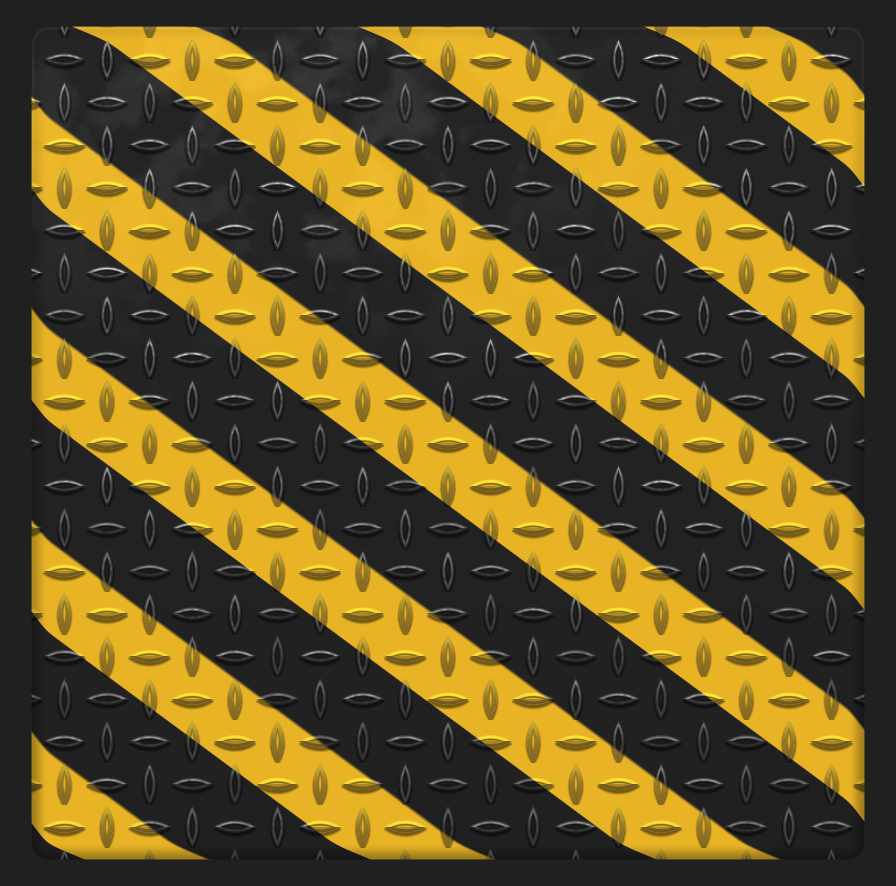
A Shadertoy shader for this texture:

```glsl
float hash(vec2 p) {
    vec3 q = fract(p.xyx * 0.1031);
    q += dot(q, q.yzx + 33.33);
    return fract((q.x + q.y) * q.z);
}

float noise(vec2 p) {
    vec2 i = floor(p), f = fract(p);
    f = f * f * (3.0 - 2.0 * f);
    return mix(mix(hash(i), hash(i + vec2(1, 0)), f.x),
               mix(hash(i + vec2(0, 1)), hash(i + vec2(1, 1)), f.x), f.y);
}

float fbm(vec2 p) {
    float sum = 0.0, amp = 0.5;
    for (int i = 0; i < 5; i++) {
        sum += amp * noise(p);
        p = mat2(1.6, 1.2, -1.2, 1.6) * p + 7.3;
        amp *= 0.5;
    }
    return sum;
}

float roundBox(vec2 p, float halfSize, float radius) {
    vec2 q = abs(p) - halfSize + radius;
    return length(max(q, 0.0)) + min(max(q.x, q.y), 0.0) - radius;
}

// Pointed lens lying along x: signed distance in x, outward normal in yz
vec3 lens(vec2 p, float halfLength, float halfWidth) {
    float radius = (halfLength * halfLength + halfWidth * halfWidth) / (2.0 * halfWidth);
    vec2 v = vec2(p.x, abs(p.y) + radius - halfWidth);
    float len = length(v);
    return vec3(len - radius, v.x / len, v.y / len * sign(p.y));
}

float line(float d, float width) {
    return exp(-d * d / (width * width));
}

void mainImage(out vec4 fragColor, in vec2 fragCoord) {
    float px = 1.0 / iResolution.y;
    vec2 p = (fragCoord - 0.5 * iResolution.xy) * px;
    float plate = roundBox(p, 0.47, 0.02);

    // Diagonal stripes, bending over the rounded plate border
    vec2 bend = p + sign(p) * 0.014 * pow(smoothstep(0.44, 0.475, abs(p)), vec2(2.0));
    float s = bend.y + 0.74 * bend.x + 0.018;
    s -= 0.2388 * round(s / 0.2388);
    float paint = smoothstep(-px, px, s + 0.052) * smoothstep(0.0545, 0.0485, s);

    // Dusty wear, strongest on the upper left
    float grime = fbm(p * 22.0 + 40.0);
    float worn = smoothstep(0.6, 0.0, length((p - vec2(-0.17, 0.38)) * vec2(1.0, 1.5)));
    float dust = worn * smoothstep(0.42, 0.62, grime) * (0.5 + 0.5 * fbm(p * 90.0 + 200.0));
    vec3 black = vec3(0.135 + 0.02 * p.y + 0.09 * dust);
    vec3 yellow = vec3(0.91, 0.705, 0.15) + 0.04 * dust;
    vec3 base = mix(black, yellow, paint);
    vec3 col = base;

    // Raised lozenges, alternating lying and standing
    vec2 cell = round(p / 0.0481);
    vec2 local = p - cell * 0.0481;
    bool standing = mod(cell.x + cell.y, 2.0) > 0.5;
    vec2 shifted = local + vec2(0.0, 0.003);
    vec3 lozenge = lens(standing ? local.yx : local, 0.0232, 0.0068);
    float d = lozenge.x;
    float up = standing ? lozenge.y : lozenge.z;
    float shade = lens(standing ? shifted.yx : shifted, 0.0225, 0.0072).x;
    float inside = smoothstep(0.7 * px, -0.7 * px, d);
    float bevel = inside * smoothstep(-0.0046, -0.003, d);
    float thin = max(0.0011, 0.6 * px);

    col *= 1.0 - 0.5 * smoothstep(0.003, -0.001, shade) * (1.0 - inside);
    col = mix(col, base * 0.5 + 0.1, bevel);
    col += bevel * max(up, 0.0) * mix(vec3(0.1), vec3(0.42, 0.4, 0.03), paint);
    col *= 1.0 - 0.45 * inside * line(d + 0.0047, thin) * (standing ? 0.8 : max(up, 0.0));
    col *= 1.0 - 0.25 * inside * max(-up, 0.0);

    // Broken glints along the rims, fading toward the bottom
    float sparkle = (0.55 + 0.45 * hash(cell + 50.0)) * (0.5 + noise(p * 260.0 + 300.0));
    float facing = standing ? 0.4 + max(up, 0.0) : 0.35 + 0.65 * max(up, 0.0);
    float glint = inside * line(d + 0.0022, thin) * sparkle * facing * (0.85 + 0.6 * p.y);
    col += glint * mix(vec3(0.5), vec3(0.12, 0.11, 0.04), paint);

    // Rounded border and backdrop
    float border = smoothstep(-0.018, 0.0, plate);
    col *= 1.0 - border * (0.2 - 0.25 * p.y);
    col += 0.05 * line(plate + 0.002, 0.0015) * smoothstep(0.2, 0.47, p.y);
    col = mix(col, vec3(0.125), smoothstep(-px, px, plate));
    fragColor = vec4(clamp(col, 0.0, 1.0), 1.0);
}
```
